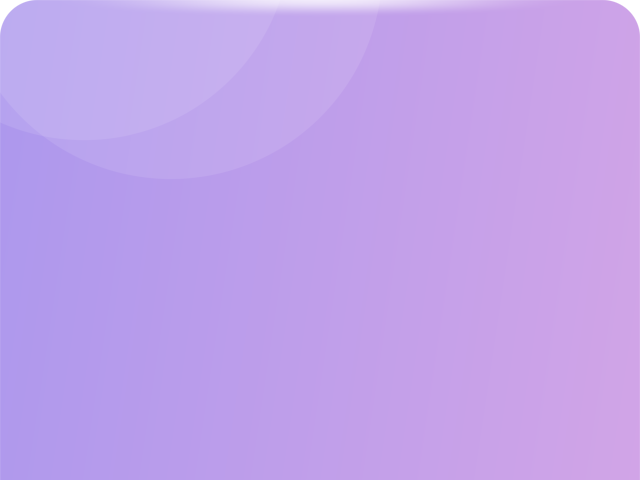
A Shadertoy shader for this background:

```glsl
// A lavender-to-pink card with rounded top corners, two pale discs and a lit top edge.
// The base is a slanted linear gradient; discs and corners are distance functions
// with smoothed edges, and the light is a soft, very flat ellipse.

// Coverage of a shape from its signed distance, smoothed over one pixel.
float coverage(float dist) {
    float pixel = 1.0 / iResolution.y;
    return 1.0 - smoothstep(-0.75 * pixel, 0.75 * pixel, dist);
}

float disc(vec2 p, vec2 center, float radius) {
    return coverage(length(p - center) - radius);
}

// Card that is rounded at the top and runs off the bottom edge.
float card(vec2 p, float width, float radius) {
    vec2 corner = vec2(abs(p.x - 0.5 * width) - 0.5 * width, p.y - 1.0) + radius;
    return coverage(length(max(corner, 0.0)) - radius);
}

void mainImage(out vec4 fragColor, in vec2 fragCoord) {
    // Canvas height is one unit; scale x so the layout fits a 4:3 frame.
    float width = 4.0 / 3.0;
    vec2 p = fragCoord / iResolution.xy * vec2(width, 1.0);
    vec3 white = vec3(1.0);

    // Slanted base gradient
    float slope = 0.15;
    float blend = (p.x + slope * (1.0 - p.y)) / (width + slope);
    vec3 color = mix(vec3(0.675, 0.595, 0.930), vec3(0.820, 0.645, 0.905), blend);

    // Overlapping translucent discs
    color = mix(color, white, 0.10 * disc(p, vec2(0.356, 1.068), 0.441));
    color = mix(color, white, 0.10 * disc(p, vec2(0.175, 1.140), 0.432));

    // Light along the top edge
    float glowDistance = length((p - vec2(0.5 * width, 1.0)) / vec2(0.56, 0.036));
    color = mix(color, white, 0.75 * (1.0 - smoothstep(0.0, 1.0, glowDistance)));

    // White outside the rounded corners
    color = mix(white, color, card(p, width, 0.078));
    fragColor = vec4(color, 1.0);
}
```
